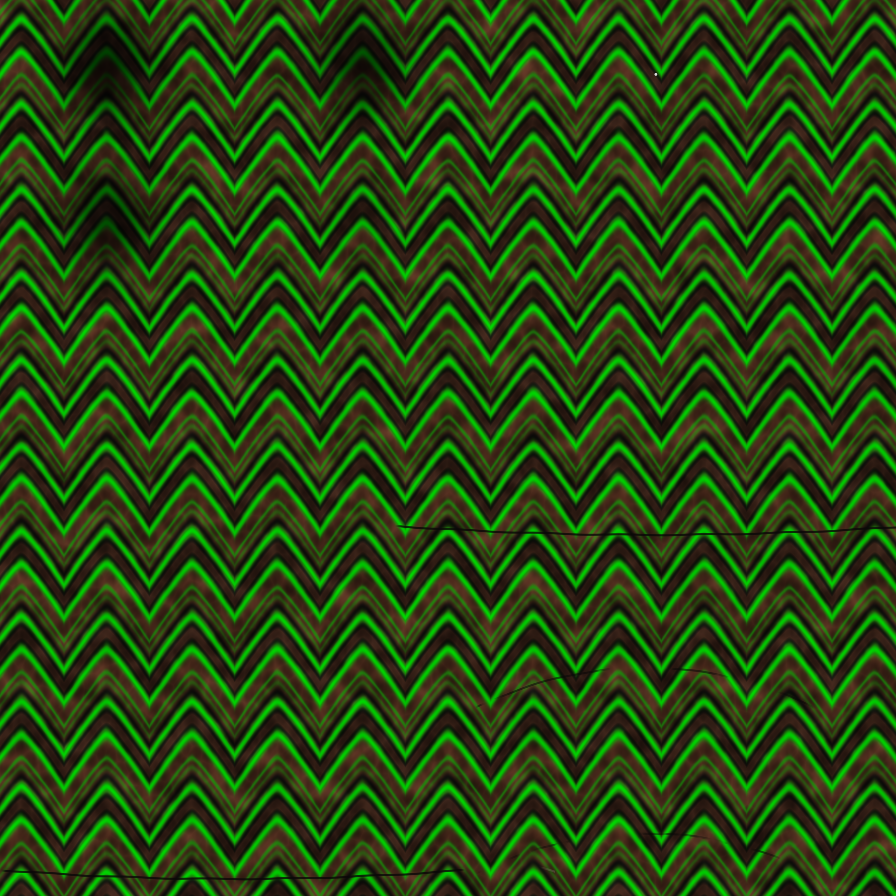
Reproduce this pattern procedurally as a Shadertoy shader.

```glsl
const float REPEATS = 10.5;
const float ZIGZAG_DEPTH = 0.63;
const vec3 BROWN = vec3(0.26, 0.145, 0.095);
const vec3 SOOT = vec3(0.06, 0.05, 0.045);
const vec3 GREEN = vec3(0.0, 0.79, 0.0);

vec2 hash2(vec2 cell) {
    vec2 k = vec2(dot(cell, vec2(127.1, 311.7)), dot(cell, vec2(269.5, 183.3)));
    return fract(sin(k) * 43758.5);
}

// Distance to the nearest scattered cell point
float cellular(vec2 p) {
    vec2 base = floor(p);
    float nearest = 2.0;
    for (int y = -1; y <= 1; y++) {
        for (int x = -1; x <= 1; x++) {
            vec2 cell = base + vec2(x, y);
            nearest = min(nearest, length(cell + hash2(cell) - p));
        }
    }
    return nearest;
}

float layeredSines(vec2 p) {
    float sum = 0.0, gain = 0.5;
    for (int i = 0; i < 4; i++) {
        sum += gain * sin(p.x + 1.7 * sin(p.y)) * sin(p.y + 1.3);
        p = mat2(1.6, 1.2, -1.2, 1.6) * p + 2.1;
        gain *= 0.5;
    }
    return sum;
}

// Soft stripe inside a unit period
float stripe(float phase, float center, float width) {
    float d = fract(phase - center + 0.5) - 0.5;
    return exp(-d * d / (width * width));
}

// Rounded crests and sharp valleys: 0 at a crest, 1 at a valley
float zigzag(float x) {
    float u = 2.0 * abs(fract(x + 0.5) - 0.5);
    float rounded = sqrt(u * u + 0.006) - 0.077;
    return rounded * (0.95 + 0.13 * u);
}

vec3 chevronColor(float phase) {
    float edges = max(stripe(phase, 0.71, 0.05), stripe(phase, 0.905, 0.05));
    float dark = max(stripe(phase, 0.495, 0.055), max(edges, 0.4 * stripe(phase, 0.81, 0.12)));
    vec3 color = mix(BROWN, SOOT, dark);
    float thin = max(0.5 * stripe(phase, 0.27, 0.034), 0.3 * stripe(phase, 0.385, 0.035));
    float bold = max(stripe(phase, 0.0, 0.06), stripe(phase, 0.61, 0.058));
    return mix(color, GREEN, max(thin, bold));
}

// Thin parabolic line between two x positions
float arc(vec2 p, float left, float right, float endY, float sag, float halfWidth, float pixel) {
    float s = (2.0 * p.x - left - right) / (right - left);
    float d = abs(p.y - endY + sag * (1.0 - s * s));
    float line = 1.0 - smoothstep(halfWidth, halfWidth + pixel, d);
    return line * (1.0 - smoothstep(0.97, 1.0, abs(s)));
}

// Dark smudges on a coarse grid, fading with each row and column
float smudges(vec2 p) {
    float amount = 0.0;
    for (int i = 0; i < 4; i++) {
        vec2 cell = vec2(i % 2, i / 2);
        vec2 d = (p - vec2(0.12, 0.925) - cell * vec2(0.285, -0.17)) / vec2(0.05, 0.058);
        float strength = 0.76 - 0.12 * (cell.x + cell.y) - 0.38 * cell.x * cell.y;
        amount = max(amount, strength * exp(-dot(d, d)));
    }
    return amount;
}

void mainImage(out vec4 fragColor, in vec2 fragCoord) {
    vec2 p = fragCoord / iResolution.xy;
    float pixel = 1.0 / min(iResolution.x, iResolution.y);
    float grain = layeredSines(p * 55.0);

    // Chevron rows, measured down from a crest
    float phase = (0.656 - p.y) * REPEATS - ZIGZAG_DEPTH * zigzag((p.x - 0.5) * REPEATS);
    vec3 color = chevronColor(phase + 0.01 * grain);

    // Mottled cloth and broad fading
    float fleck = smoothstep(0.15, 0.85, cellular(p * vec2(66.0, 52.0)));
    float greenness = smoothstep(0.2, 0.6, color.g);
    color *= 1.0 + mix(0.35, 0.06, greenness) * (fleck - 0.45 + grain);
    color *= 1.0 + 0.05 * layeredSines(p * 11.0);
    color += vec3(0.035, 0.03, 0.03) * max(grain, 0.0) * (1.0 - greenness);
    color *= 1.0 - smudges(p);

    // Sagging cracks, broken arched creases and a pale scuff
    float broken = smoothstep(-0.15, 0.2, layeredSines(p * 38.0));
    for (int i = 0; i < 2; i++) {
        float row = float(i);
        vec2 q = p + vec2(0.0, 0.0005 * sin(p.x * 70.0 + row));
        float crack = arc(q, 0.44 - 0.44 * row, 1.02 - 0.5 * row, 0.413 - 0.384 * row, 0.01, 0.0006, pixel);
        float crease = arc(q, 0.53, 0.91, 0.21 - 0.185 * row, -0.045, 0.0006, pixel);
        float scuff = arc(q, 0.55, 0.62, 0.027, -0.006, 0.0006, pixel) * row;
        color = mix(color, SOOT * 0.6, max(0.8 * crack, 0.55 * crease * broken));
        color = mix(color, vec3(0.45, 0.43, 0.36), 0.4 * scuff * broken);
    }

    // Pinhole
    float hole = 1.0 - smoothstep(0.001, 0.001 + pixel, length(p - vec2(0.732, 0.917)));
    color = mix(color, vec3(0.85), hole);
    fragColor = vec4(clamp(color, 0.0, 1.0), 1.0);
}
```
